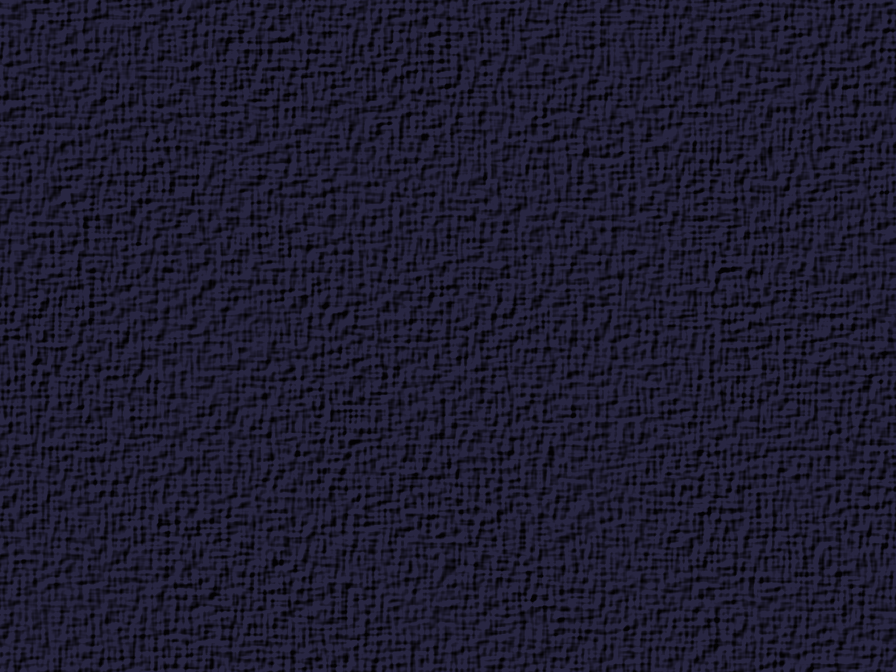
Give the GLSL for this texture, as a Shadertoy shader.

```glsl
// Dark indigo woven plaster, lit from the upper left.
// Crossed, stretched gradient noise forms a height field; its slope along
// the light direction is clamped into flat lit plateaus and black creases.

const vec3 LIT_COLOUR = vec3(0.157, 0.148, 0.258);
const vec3 CREASE_COLOUR = vec3(0.012, 0.008, 0.015);
const vec2 LIGHT_DIRECTION = vec2(-0.7071, 0.7071);
const float FLAT_LIGHT = 0.78;
const float RELIEF = 0.0046;
const float SLOPE_STEP = 0.0022;

// Integer hash turned into a unit gradient
vec2 gradientAt(ivec2 cell, uint seed) {
    uint h = uint(cell.x) * 1597334677u ^ uint(cell.y) * 3812015801u;
    h ^= seed * 2654435769u;
    h = (h ^ (h >> 16)) * 2146121005u;
    h = (h ^ (h >> 15)) * 2221713035u;
    h ^= h >> 16;
    float angle = float(h & 65535u) * 6.28318 / 65536.0;
    return vec2(cos(angle), sin(angle));
}

float gradientNoise(vec2 p, uint seed) {
    ivec2 cell = ivec2(floor(p));
    vec2 f = fract(p);
    vec2 w = f * f * f * (f * (f * 6.0 - 15.0) + 10.0);
    float a = dot(gradientAt(cell, seed), f);
    float b = dot(gradientAt(cell + ivec2(1, 0), seed), f - vec2(1.0, 0.0));
    float c = dot(gradientAt(cell + ivec2(0, 1), seed), f - vec2(0.0, 1.0));
    float d = dot(gradientAt(cell + ivec2(1, 1), seed), f - vec2(1.0, 1.0));
    return mix(mix(a, b, w.x), mix(c, d, w.x), w.y);
}

// Horizontal and vertical threads, given their frequencies along and across
float weave(vec2 p, float along, float across, uint seed) {
    return gradientNoise(p * vec2(along, across), seed)
         + gradientNoise(p * vec2(across, along), seed + 1u);
}

float surfaceHeight(vec2 p) {
    float threads = 0.9 * weave(p, 36.0, 117.0, 1u)
                  + 0.32 * weave(p + 0.37, 53.0, 161.0, 3u);
    float lumps = 0.85 * gradientNoise(p * 49.0, 5u);
    float grain = 0.3 * gradientNoise(p * 113.0 + 0.5, 6u);
    return threads + lumps + grain;
}

// Central difference of the height, positive where the surface faces the light
float slopeToLight(vec2 p, vec2 direction, float stepSize) {
    vec2 offset = 0.5 * stepSize * direction;
    return (surfaceHeight(p - offset) - surfaceHeight(p + offset)) / stepSize;
}

void mainImage(out vec4 fragColor, in vec2 fragCoord) {
    vec2 p = fragCoord / iResolution.y;

    // Broad patches of slightly deeper and shallower relief
    float depth = 1.0 + 0.3 * gradientNoise(p * 5.0, 7u);
    float slope = slopeToLight(p, LIGHT_DIRECTION, SLOPE_STEP);

    // Slopes facing away darken; bright ones level off
    float light = clamp(FLAT_LIGHT + RELIEF * depth * slope, 0.0, 1.0);
    fragColor = vec4(mix(CREASE_COLOUR, LIT_COLOUR, light), 1.0);
}
```
